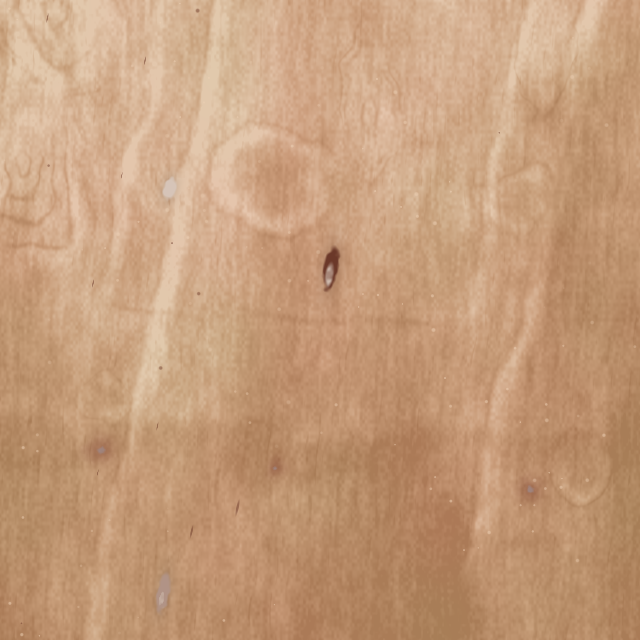
Give the GLSL for this texture, as a WebGL 2 fragment shader.

```glsl
#version 300 es
precision highp float;
// Worn plywood: leaning pale growth bands, ragged ringed islands, fine fibres, knots and flecks.
uniform vec2 u_resolution;
out vec4 fragColor;

const vec3 DARK_WOOD = vec3(0.665, 0.485, 0.34);
const vec3 MID_WOOD = vec3(0.785, 0.618, 0.478);
const vec3 PALE_WOOD = vec3(0.89, 0.78, 0.675);
const vec3 KNOT_BROWN = vec3(0.42, 0.22, 0.16);
const vec3 CHIP_GREY = vec3(0.84, 0.77, 0.72);
const float GRAIN_LEAN = 0.21;

float hash(vec2 p) {
  return fract(sin(dot(p, vec2(127.1, 311.7))) * 43758.5453);
}

float noise(vec2 p) {
  vec2 i = floor(p), f = fract(p);
  f = f * f * (3.0 - 2.0 * f);
  return mix(mix(hash(i), hash(i + vec2(1, 0)), f.x),
             mix(hash(i + vec2(0, 1)), hash(i + vec2(1, 1)), f.x), f.y);
}

float fbm(vec2 p) {
  float sum = 0.0, gain = 0.53;
  for (int i = 0; i < 4; i++) {
    sum += gain * noise(p);
    p = p * 2.03 + 17.3;
    gain *= 0.5;
  }
  return sum;
}

float bump(float x, float width) {
  return exp(-x * x / (width * width));
}

// Distance from a centre in units of its radii.
float oval(vec2 p, vec2 centre, vec2 radii) {
  return length((p - centre) / radii);
}

// Repeating pale band: faint dark line and firm left edge, soft right edge.
float growthBand(float across, float spacing, float width) {
  float x = (fract(across / spacing + 0.5) - 0.5) * spacing;
  float body = smoothstep(-0.009, 0.009, x) * (1.0 - smoothstep(0.2 * width, width, x));
  return body - 0.25 * bump(x + 0.007, 0.004);
}

// Broken pale rim around a darker heart, with a thin outer line.
float island(float d, float broken) {
  float rim = 0.27 * bump(d - 0.85, 0.2) - 0.16 * bump(d - 1.16, 0.07);
  return rim * broken - 0.15 * bump(d, 0.5);
}

// Pale patch crossed by thin broken contour lines.
float ringedPatch(float d, float rings, float broken) {
  float line = bump(fract(d * rings) - 0.5, 0.13);
  float inside = 1.0 - smoothstep(0.85, 1.1, d);
  return inside * (0.15 - 0.25 * line * broken) - 0.14 * broken * bump(d - 1.06, 0.04);
}

// Sparse grains, one per cell; share sets how many cells are filled.
float flecks(vec2 p, float cells, vec2 size, float share, float seed) {
  vec2 cell = floor(p * cells);
  vec2 key = cell + seed;
  vec2 centre = (cell + 0.2 + 0.6 * vec2(hash(key), hash(key + 5.7))) / cells;
  float scale = 0.4 + 0.8 * hash(key + 9.1);
  float d = oval(p, centre, size * scale);
  return step(hash(key + 3.3), share) * (1.0 - smoothstep(0.4, 1.3, d));
}

// Lens-shaped knot with a brown rim and a lighter heart.
vec3 lensKnot(vec3 wood, vec2 p, vec2 centre, vec2 radii, float rim) {
  vec2 q = p - centre;
  q.x -= 0.15 * q.y;
  float d = length(q / radii) + 0.3 * (noise(p * 130.0) - 0.5);
  float heart = 1.0 - smoothstep(0.3, 0.7, oval(q, vec2(-0.001, -0.3 * radii.y), radii));
  heart *= 0.4 + 0.6 * noise(p * 150.0);
  vec3 fill = mix(KNOT_BROWN, CHIP_GREY, max(heart, 1.0 - rim));
  wood *= 1.0 - 0.12 * bump(d, 1.4);
  return mix(wood, fill, 1.0 - smoothstep(0.75, 1.15, d));
}

// Small round knot in a ragged soft stain.
vec3 pinKnot(vec3 wood, vec2 p, vec2 centre, float radius) {
  float d = oval(p, centre, vec2(radius)) + 1.6 * (fbm(p * 60.0) - 0.5);
  wood = mix(wood, KNOT_BROWN * 1.2, 0.45 * bump(d, 1.7));
  return mix(wood, vec3(0.62, 0.54, 0.54), 0.75 * (1.0 - smoothstep(0.1, 0.6, d)));
}

void main() {
  vec2 p = gl_FragCoord.xy / u_resolution;
  vec2 warp = vec2(fbm(p * 8.0), fbm(p * 8.0 + 31.0)) - 0.5;
  vec2 w = p + 0.09 * warp;
  vec2 grain = vec2(p.x - GRAIN_LEAN * p.y, p.y);
  vec2 fibre = vec2(p.x - 0.06 * p.y + 0.02 * warp.x, p.y);
  float broken = smoothstep(0.25, 0.65, fbm(p * 13.0 + 7.0));

  // Broad tone and bands
  float tone = 0.48 + 0.34 * (p.y - 0.5) - 0.26 * (p.x - 0.5);
  tone += 0.55 * (fbm(grain * vec2(9.0, 2.2)) - 0.5);
  tone += 0.6 * (fbm(p * vec2(7.0, 5.0) + 0.8 * warp + 50.0) - 0.5);
  float across = grain.x + 0.07 * (fbm(grain * vec2(2.0, 4.5) + 4.0) - 0.5) + 0.02 * warp.x;
  float fade = smoothstep(0.3, 0.65, fbm(p * 4.0 + 80.0));
  float centreGap = 1.0 - 0.75 * bump(grain.x - 0.42, 0.1);
  tone += 0.34 * fade * centreGap * growthBand(across - 0.118, 0.295, 0.046);
  tone += 0.22 * smoothstep(0.45, 0.6, p.y) * growthBand(across - 0.03, 0.59, 0.03);

  // Islands and ringed patches
  tone += island(oval(w, vec2(0.41, 0.715), vec2(0.082, 0.062)), 0.6 + 0.4 * broken);
  tone += 0.7 * island(oval(w, vec2(0.175, 0.385), vec2(0.034)), broken);
  tone += 0.9 * island(oval(w, vec2(0.80, 0.69), vec2(0.055, 0.045)), broken);
  tone += 0.9 * island(oval(w, vec2(0.90, 0.27), vec2(0.05, 0.045)), broken);
  tone += ringedPatch(oval(w, vec2(0.035, 0.745), vec2(0.10, 0.19)), 4.5, broken);
  tone += ringedPatch(oval(w, vec2(0.09, 0.98), vec2(0.10, 0.12)), 2.6, broken);
  tone += ringedPatch(oval(w, vec2(0.57, 0.83), vec2(0.052, 0.12)), 1.7, broken);
  tone += ringedPatch(oval(w, vec2(0.86, 0.91), vec2(0.045, 0.11)), 0.4, broken);

  // Stain across the grain, with a feathered lower side
  float below = 0.325 + 0.15 * warp.y - p.y;
  float stain = smoothstep(-0.03, 0.03, below) * exp(-max(below, 0.0) * 8.0);
  tone -= stain * (0.08 + 0.32 * fbm(p * vec2(9.0, 6.0)));
  float scuff = p.y - 0.505 + 0.05 * (p.x - 0.5) + 0.04 * warp.y;
  tone -= 0.15 * bump(scuff, 0.006) * smoothstep(0.45, 0.8, noise(p * vec2(9.0, 3.0)));

  // Fibres, short dark pores and fine mottling
  tone += 0.17 * (noise(fibre * vec2(190.0, 22.0)) - 0.5);
  tone += 0.13 * (noise(fibre * vec2(75.0, 9.0)) - 0.5);
  tone -= 0.13 * broken * smoothstep(0.72, 0.98, noise(fibre * vec2(210.0, 32.0) + 9.0));
  tone += 0.22 * (fbm(p * vec2(45.0, 32.0)) - 0.5);
  tone += 0.21 * (noise(p * vec2(250.0, 170.0)) - 0.5);
  tone = clamp(tone, 0.0, 1.0);
  vec3 wood = mix(DARK_WOOD, MID_WOOD, min(2.0 * tone, 1.0));
  wood = mix(wood, PALE_WOOD, max(2.0 * tone - 1.0, 0.0));
  float redness = fbm(p * vec2(6.0, 4.5) + 12.0) - 0.48;
  wood += redness * vec3(0.03, -0.03, 0.0);

  // Flecks, knots and chips
  float scuffed = smoothstep(0.4, 0.65, fbm(p * 5.0 + 60.0));
  wood = mix(wood, PALE_WOOD * 1.04, 0.55 * scuffed * flecks(p, 45.0, vec2(0.003), 0.09, 2.0));
  wood = mix(wood, KNOT_BROWN, 0.5 * flecks(grain, 13.0, vec2(0.002, 0.011), 0.05, 40.0));
  wood = mix(wood, KNOT_BROWN, 0.45 * flecks(p, 17.0, vec2(0.003), 0.05, 70.0));
  wood = pinKnot(wood, p, vec2(0.155, 0.295), 0.012);
  wood = pinKnot(wood, p, vec2(0.43, 0.268), 0.008);
  wood = pinKnot(wood, p, vec2(0.827, 0.235), 0.011);
  wood = lensKnot(wood, p, vec2(0.517, 0.58), vec2(0.012, 0.033), 1.0);
  wood = lensKnot(wood, p, vec2(0.255, 0.073), vec2(0.010, 0.029), 0.35);
  wood = lensKnot(wood, p, vec2(0.265, 0.705), vec2(0.010, 0.017), 0.0);
  fragColor = vec4(wood, 1.0);
}
```
